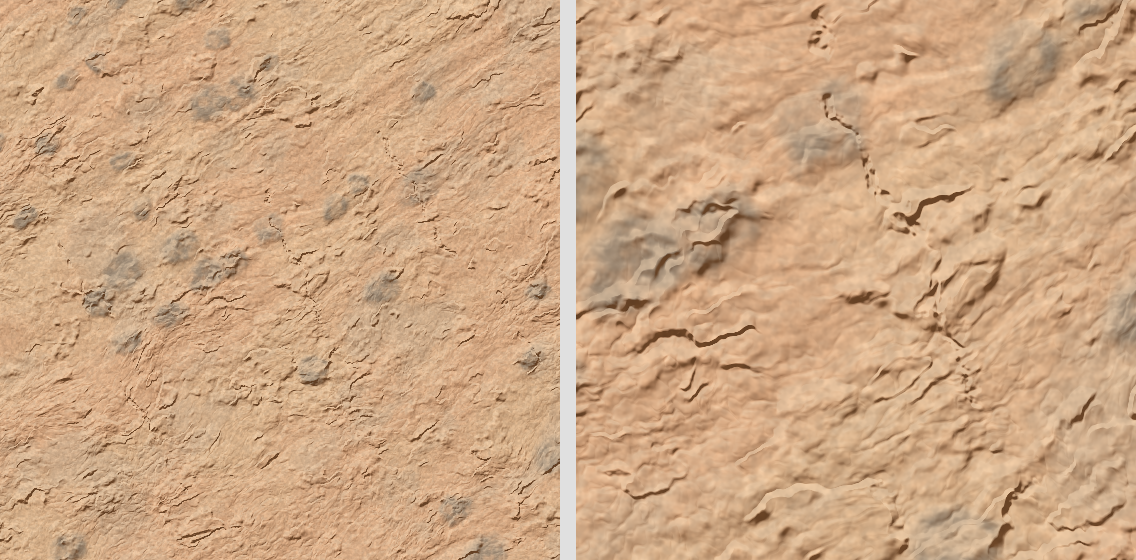
Left: the whole. Right: its middle third, enlarged.
This texture is drawn by a Shadertoy shader. Its source:

```glsl
// Weathered sandstone face with slanted bedding, crumbled ledges and grey nodules
#define GRAIN_ANGLE 0.58
#define RELIEF 0.50
#define LUMP_HEIGHT 0.013
#define CREASE_HEIGHT 0.0048
#define CRUMB_HEIGHT 0.0015
#define LEDGE_HEIGHT 0.0062
#define CHIP_HEIGHT 0.0024
#define NODULE_CELLS 11.5
#define NODULE_SHARE 0.65
#define FISSURES 5
#define FISSURE_DEPTH 0.004
#define GRIT 0.085

const vec2 LIGHT_DIR = vec2(-0.45, 0.89);
const vec3 PINK_SAND = vec3(0.842, 0.667, 0.520);
const vec3 BUFF_SAND = vec3(0.842, 0.695, 0.545);
const vec3 DUSTY_SAND = vec3(0.790, 0.670, 0.548);
const vec3 NODULE_GREY = vec3(0.580, 0.520, 0.450);
const vec3 PALE_SAND = vec3(0.950, 0.840, 0.710);
const vec3 CRACK_BROWN = vec3(0.380, 0.235, 0.120);
const vec3 SHADOW_TINT = vec3(0.85, 1.12, 1.38);

float hash(vec2 p) {
    vec3 q = fract(p.xyx * 0.1031);
    q += dot(q, q.yzx + 33.33);
    return fract((q.x + q.y) * q.z);
}

float noise(vec2 p) {
    vec2 i = floor(p), f = fract(p);
    f = f * f * f * (f * (f * 6.0 - 15.0) + 10.0);
    return mix(mix(hash(i), hash(i + vec2(1, 0)), f.x),
               mix(hash(i + vec2(0, 1)), hash(i + vec2(1, 1)), f.x), f.y);
}

// Layered noise; fold = 1 gives rounded lumps between sharp creases
float layers(vec2 p, int octaves, float fold) {
    float sum = 0.0, amp = 0.5, total = 0.0;
    for (int i = 0; i < octaves; i++) {
        float n = noise(p);
        sum += amp * mix(n, abs(2.0 * n - 1.0), fold);
        total += amp;
        amp *= 0.54;
        p = mat2(1.6, 1.2, -1.2, 1.6) * p + 19.7;
    }
    return sum / total;
}

float fbm(vec2 p, int octaves) { return layers(p, octaves, 0.0); }

// Coordinates along (x) and across (y) the bedding
vec2 toGrain(vec2 p) {
    float c = cos(GRAIN_ANGLE), s = sin(GRAIN_ANGLE);
    return vec2(c * p.x + s * p.y, c * p.y - s * p.x);
}

vec2 warp(vec2 p, float freq, float amount) {
    return p + amount * (vec2(fbm(p * freq + 3.1, 3), fbm(p * freq + 47.3, 3)) - 0.5);
}

// Smooth bedded zone in the upper part, rubbly rock below
float beddedZone(vec2 p) {
    return smoothstep(0.45, 0.65, p.y + 0.6 * (noise(p * 3.5 + 8.0) - 0.5));
}

// Coverage of rounded nodules, lined up with the bedding
float nodules(vec2 p) {
    vec2 g = toGrain(warp(p, 30.0, 0.020)) * NODULE_CELLS;
    float cover = 0.0;
    for (int k = 0; k < 9; k++) {
        vec2 cell = floor(g) + vec2(k % 3 - 1, k / 3 - 1);
        vec2 id = cell + 60.0;
        vec2 center = cell + 0.25 + 0.5 * vec2(hash(id + 5.3), hash(id + 9.8));
        float cluster = noise(id * 0.35) + 0.22 * smoothstep(3.0, 8.0, center.y);
        float present = step(NODULE_SHARE, 0.5 * cluster + 0.5 * hash(id));
        float radius = mix(0.20, 0.45, hash(id + 2.7));
        float d = length((g - center) * vec2(0.85, 1.1)) / radius;
        cover = max(cover, present * (1.0 - smoothstep(0.62, 1.10, d)));
    }
    return cover;
}

// Steep ragged fissures running down to the right
float fissures(vec2 p) {
    vec2 q = warp(warp(p, 12.0, 0.04), 90.0, 0.014);
    float line = 0.0;
    for (int i = 0; i < FISSURES; i++) {
        float k = float(i);
        vec2 center = vec2((k + 0.3 + 0.5 * hash(vec2(k, 4.0))) / float(FISSURES),
                           0.15 + 0.7 * hash(vec2(k, 11.0)));
        vec2 dir = normalize(vec2(0.30 + 0.35 * hash(vec2(k, 7.0)), -1.0));
        vec2 r = q - center;
        float len = mix(0.05, 0.13, hash(vec2(k, 15.0)));
        float d = length(r - dir * clamp(dot(r, dir), -len, len));
        line = max(line, 1.0 - smoothstep(0.0005, 0.0050, d));
    }
    return line * smoothstep(0.38, 0.58, fbm(p * 45.0, 2));
}

// Slow rise and sharp drop along the contours of a field
float ledge(float field, float drop) {
    float f = fract(field);
    return min(f / (1.0 - drop), (1.0 - f) / drop);
}

float height(vec2 p) {
    float bedded = beddedZone(p);
    vec2 g = toGrain(warp(warp(p, 5.0, 0.07), 85.0, 0.010));
    float calm = mix(1.0, 0.6, bedded);
    float h = LUMP_HEIGHT * calm * fbm(g * vec2(8.0, 11.0), 4);
    h += CREASE_HEIGHT * calm * layers(g * vec2(8.0, 12.0) + 23.0, 4, 1.0);
    h += 0.005 * bedded * fbm(g * vec2(5.0, 40.0) + 70.0, 3);
    float rough = calm * (0.3 + 1.4 * noise(p * 11.0 + 14.0));
    h += CRUMB_HEIGHT * rough * layers(g * vec2(65.0, 105.0), 2, 1.0);
    // Ledges and small chips break off in short pieces
    float broken = smoothstep(0.54, 0.68, fbm(p * 17.0 + 90.0, 4) - 0.03 * bedded);
    float chipped = smoothstep(0.52, 0.68, fbm(p * 27.0 + 33.0, 3) - 0.04 * bedded);
    h += LEDGE_HEIGHT * broken * ledge(5.0 * fbm(g * vec2(4.0, 10.0) + 31.0, 4), 0.10);
    h += CHIP_HEIGHT * chipped * ledge(4.0 * fbm(g * vec2(12.0, 26.0) + 5.0, 3), 0.14);
    return h + 0.002 * nodules(p) - FISSURE_DEPTH * fissures(p);
}

void mainImage(out vec4 fragColor, in vec2 fragCoord) {
    vec2 uv = fragCoord / iResolution.y;
    vec2 g = toGrain(warp(uv, 5.0, 0.06));
    // Sand tints, dusty patches, bedding streaks and nodules
    vec3 color = mix(PINK_SAND, BUFF_SAND, smoothstep(0.35, 0.65, fbm(g * vec2(4.0, 7.0) + 12.0, 5)));
    color = mix(color, DUSTY_SAND, 0.7 * smoothstep(0.52, 0.72, fbm(g * vec2(9.0, 13.0) + 55.0, 5)));
    color *= 1.0 + 0.14 * beddedZone(uv) * (fbm(g * vec2(7.0, 65.0), 3) - 0.5);
    float mottle = smoothstep(0.25, 0.65, fbm(uv * 55.0 + 21.0, 3));
    color = mix(color, NODULE_GREY, nodules(uv) * mix(0.25, 0.80, mottle));
    // Slanting light on the relief: pale lit faces, brown deep shadow
    vec2 toLight = LIGHT_DIR * 0.0009;
    float light = RELIEF * (height(uv - toLight) - height(uv + toLight)) / 0.0018;
    color *= pow(vec3(1.0 + clamp(light, -0.24, 0.0)), SHADOW_TINT);
    color = mix(color, PALE_SAND, clamp(2.8 * light, 0.0, 0.42));
    color = mix(color, CRACK_BROWN, 0.9 * smoothstep(0.19, 0.48, -light));
    // Fine grit
    color *= 1.0 + GRIT * (fbm(uv * 230.0, 2) - 0.5) * 2.0;
    fragColor = vec4(clamp(color, 0.0, 1.0), 1.0);
}
```
